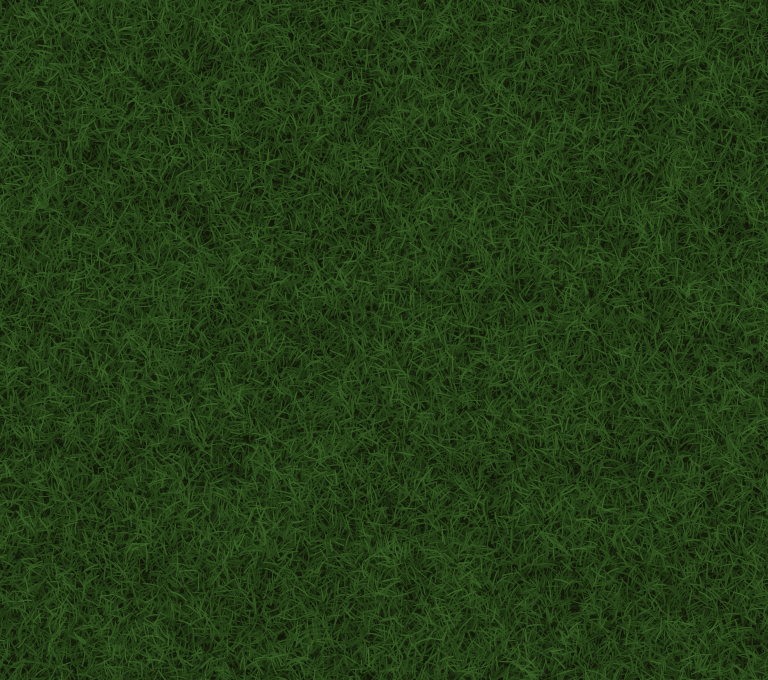
Reproduce this texture procedurally as a Shadertoy shader.

```glsl
// A dense lawn seen from above: thin, curved grass blades over dark soil.
// Layers of jittered cells each hold one parabolic blade; higher layers are
// lighter. The blended tone is finally mapped to a soil-to-green ramp.

const float CELLS = 50.0;          // blade cells per canvas height
const int   LAYERS = 20;           // stacked layers of blades
const float BLADE_WIDTH = 0.0012;  // half width, in canvas heights
const float MIN_LENGTH = 1.0;      // blade length, in cells
const float MAX_LENGTH = 1.5;
const float MAX_BEND = 0.6;        // sideways curl of the tip, in cells
const float MAX_LEAN = 1.75;       // largest angle away from upright
const float DEEP_TONE = 0.10;
const float TOP_TONE = 0.82;
const float TONE_SPREAD = 0.52;    // variation from blade to blade
const float CLUMP_SCALE = 26.0;
const float CLUMP_STRENGTH = 0.16;

const vec3 SOIL  = vec3(0.065, 0.088, 0.030);
const vec3 GREEN = vec3(0.135, 0.238, 0.080);
const vec3 LIGHT = vec3(0.220, 0.372, 0.145);

float hash(vec2 p) {
    return fract(sin(dot(p, vec2(127.1, 311.7))) * 43758.5453);
}

vec4 hash4(vec2 p) {
    vec4 k = vec4(dot(p, vec2(127.1, 311.7)), dot(p, vec2(269.5, 183.3)),
                  dot(p, vec2(419.2, 371.9)), dot(p, vec2(97.3, 157.1)));
    return fract(sin(k) * 43758.5453);
}

float noise(vec2 p) {
    vec2 i = floor(p);
    vec2 f = fract(p);
    f = f * f * (3.0 - 2.0 * f);
    return mix(mix(hash(i), hash(i + vec2(1, 0)), f.x),
               mix(hash(i + vec2(0, 1)), hash(i + vec2(1, 1)), f.x), f.y);
}

// Returns the coverage (x) and tone offset (y) of the blade in one cell.
vec2 blade(vec2 p, vec2 cell, vec2 seed, float pixel) {
    vec4 shape = hash4(cell + seed);
    vec2 q = p - cell - shape.xy;
    if (dot(q, q) > 1.0) return vec2(0.0);

    // Rotate into the blade's frame: y runs from root to tip
    float lean = 2.0 * shape.z - 1.0;
    lean *= MAX_LEAN * (0.45 + 0.55 * abs(lean));
    float c = cos(lean);
    float s = sin(lean);
    q = vec2(c * q.x - s * q.y, s * q.x + c * q.y);

    vec4 look = hash4(cell + seed + 53.7);
    float size = mix(MIN_LENGTH, MAX_LENGTH, look.x);
    float along = q.y / size + 0.5;
    if (along < 0.0 || along > 1.0) return vec2(0.0);

    // Distance to the curved centre line, corrected for its slope
    float bend = MAX_BEND * (2.0 * shape.w - 1.0);
    float slope = 2.0 * bend * along / size;
    float dist = abs(q.x - bend * (along * along - 0.3));
    dist /= sqrt(1.0 + slope * slope);

    float taper = mix(1.0, 0.55, along) * mix(0.75, 1.2, look.y);
    float halfWidth = BLADE_WIDTH * CELLS * taper;
    float cover = clamp((halfWidth - dist) / pixel + 0.5, 0.0, 1.0);
    cover *= smoothstep(0.0, 0.12, along) * smoothstep(1.0, 0.88, along);
    float tone = TONE_SPREAD * (look.z - 0.5) + 0.14 * (along - 0.5);
    return vec2(cover, tone);
}

vec3 grassRamp(float tone) {
    tone = clamp(tone, 0.0, 1.15);
    return tone < 0.5 ? mix(SOIL, GREEN, tone * 2.0)
                      : mix(GREEN, LIGHT, tone * 2.0 - 1.0);
}

void mainImage(out vec4 fragColor, in vec2 fragCoord) {
    vec2 uv = fragCoord / iResolution.y;
    float pixel = CELLS / iResolution.y;
    float tone = 0.06;

    // Paint the blades from the soil upward
    for (int layer = 0; layer < LAYERS; layer++) {
        float level = float(layer);
        float depthTone = mix(DEEP_TONE, TOP_TONE, level / float(LAYERS - 1));
        vec2 seed = vec2(17.3, 41.9) * (level + 1.0);
        vec2 p = uv * CELLS + fract(level * vec2(0.618, 0.381));
        vec2 home = floor(p);
        for (int y = -1; y <= 1; y++) {
            for (int x = -1; x <= 1; x++) {
                vec2 b = blade(p, home + vec2(x, y), seed, pixel);
                tone = mix(tone, depthTone + b.y, b.x);
            }
        }
    }

    // Soft clumps of thicker and thinner growth
    float clump = 0.6 * noise(uv * CLUMP_SCALE)
                + 0.4 * noise(uv * CLUMP_SCALE * 2.3 + 9.4);
    tone += CLUMP_STRENGTH * 2.0 * (clump - 0.5);

    fragColor = vec4(grassRamp(tone), 1.0);
}
```
